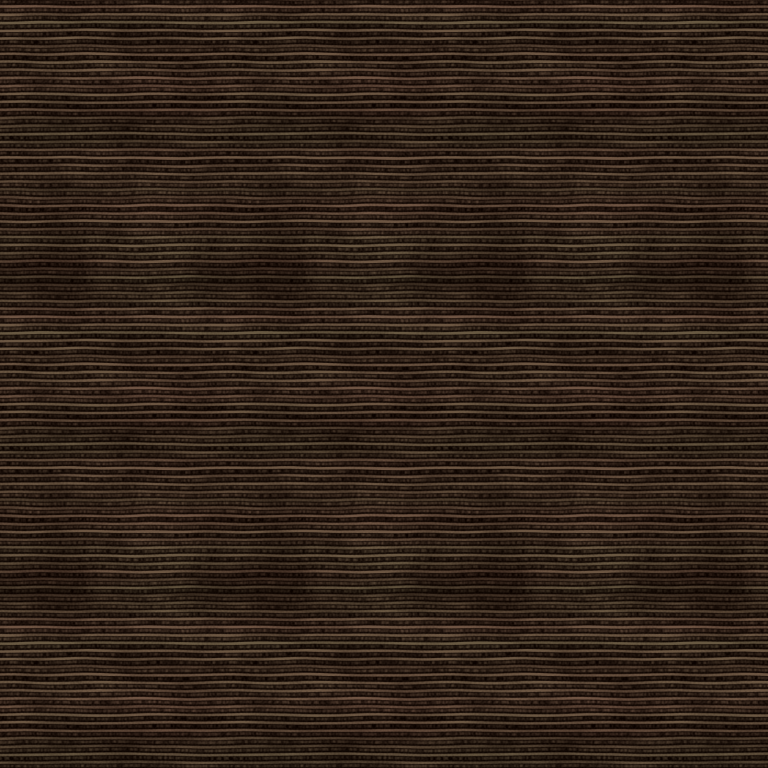
Reproduce this texture procedurally as a WebGL 2 fragment shader.

```glsl
#version 300 es
precision highp float;
// Dark brown ribbed cloth: fine horizontal cords with speckled weave between them.

uniform vec2 u_resolution;
out vec4 fragColor;

float hash(vec2 p) {
    vec3 q = fract(p.xyx * vec3(0.1031, 0.1030, 0.0973));
    q += dot(q, q.yzx + 33.33);
    return fract((q.x + q.y) * q.z);
}

// Unit gradient of a lattice corner, wrapped so the cloth tiles
vec2 gradient(vec2 corner, vec2 period) {
    float angle = 6.2832 * hash(mod(corner, period) + period * 0.37);
    return vec2(cos(angle), sin(angle));
}

// Periodic gradient noise, roughly -1 to 1
float noise(vec2 p, vec2 period) {
    vec2 i = floor(p), f = p - i;
    vec2 w = f * f * f * (f * (f * 6.0 - 15.0) + 10.0);
    vec2 e = vec2(0.0, 1.0);
    float a = dot(gradient(i, period), f);
    float b = dot(gradient(i + e.yx, period), f - e.yx);
    float c = dot(gradient(i + e.xy, period), f - e.xy);
    float d = dot(gradient(i + e.yy, period), f - e.yy);
    return 1.4 * mix(mix(a, b, w.x), mix(c, d, w.x), w.y);
}

// Soft ridge centred on c with half width r
float ridge(float x, float c, float r) {
    return 1.0 - smoothstep(0.2 * r, r, abs(x - c));
}

void main() {
    vec2 uv = gl_FragCoord.xy / u_resolution;

    // Cloth swatch repeats 3.5 times across and about 2.5 times down
    vec2 swatch = uv * vec2(3.5, 2.475);

    // 39 cords in each swatch, nearly straight
    float waver = 0.16 * noise(swatch * vec2(4.0, 9.0), vec2(4.0, 9.0));
    float cords = swatch.y * 39.0 + waver;
    float row = mod(floor(cords), 39.0);
    float f = fract(cords);
    float rowTone = hash(vec2(row, 7.0)) - 0.5;

    // Bright thread of the cord, worn unevenly from row to row
    float wear = noise(vec2(swatch.x * 7.0, row + 0.5), vec2(7.0, 39.0));
    float thread = ridge(f, 0.7, 0.27) * (0.98 + 0.5 * rowTone + 0.25 * wear);

    // Dim weave below the thread, broken into short speckles
    float speckle = noise(vec2(swatch.x * 80.0, row * 2.0 + 0.5), vec2(80.0, 78.0));
    float weave = ridge(f, 0.26, 0.28) * (0.34 - 0.3 * rowTone + 0.36 * speckle + 0.12 * wear);

    // Fibre grain, broad bands and faint upright shadows
    float grain = noise(swatch * vec2(100.0, 156.0), vec2(100.0, 156.0));
    float bands = noise(vec2(swatch.x * 2.0, swatch.y * 6.0), vec2(2.0, 6.0));
    float upright = noise(vec2(swatch.x * 6.0, swatch.y * 2.0), vec2(6.0, 2.0));
    float light = 0.02 + 0.94 * thread + weave + 0.12 * grain;
    light = light * (1.0 + 0.28 * bands + 0.1 * upright) + 0.07 * bands;

    // Rows drift between reddish and olive brown
    float drift = noise(vec2(swatch.x, swatch.y * 8.0), vec2(1.0, 8.0));
    float red = clamp(0.5 + 0.7 * drift + 0.5 * (hash(vec2(row, 19.0)) - 0.5), 0.0, 1.0);
    vec3 tint = mix(vec3(0.96, 1.03, 0.94), vec3(1.06, 0.95, 0.96), red);

    vec3 groove = vec3(0.065, 0.028, 0.01);
    vec3 cord = vec3(0.36, 0.29, 0.23);
    fragColor = vec4(mix(groove, cord, clamp(light, -0.08, 1.2)) * tint, 1.0);
}
```
